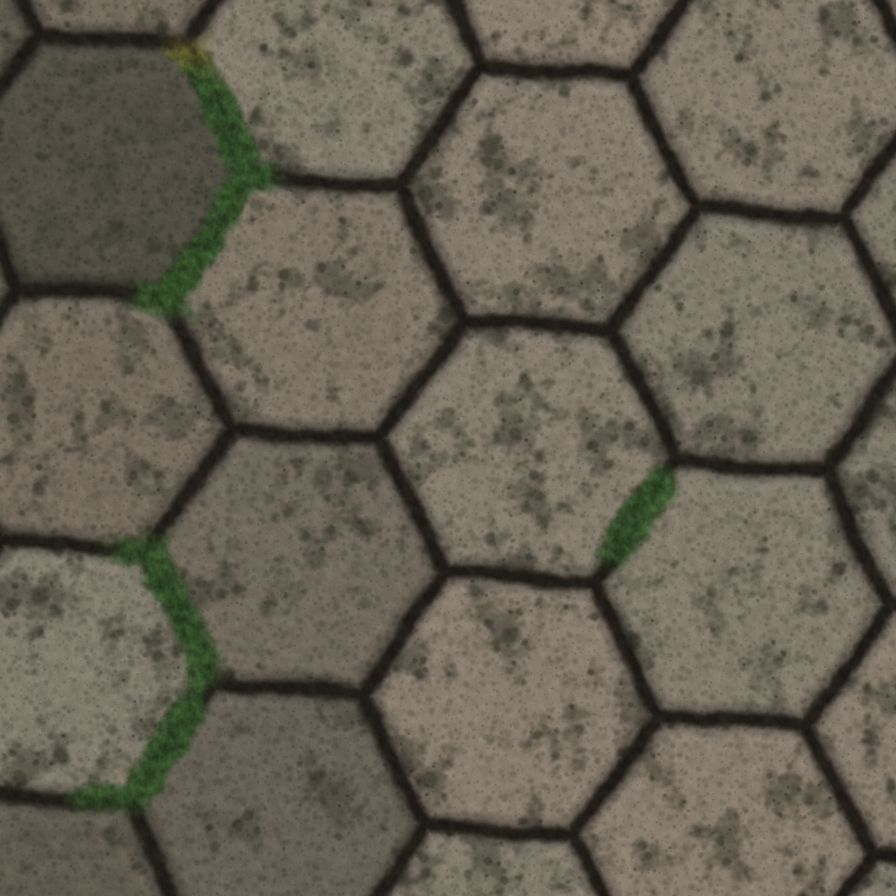
Write a three.js fragment shader that draws this texture.

```glsl
varying vec2 vUv;

const vec2 ORIGIN = vec2(0.590, 0.497);      // centre of tile (0, 0)
const vec2 STEP_RIGHT = vec2(0.238, -0.159); // to the lower right neighbour
const vec2 STEP_DOWN = vec2(-0.021, -0.2826);
const float JOINT = 0.026;                   // half widths, in tile heights
const float MOSS_JOINT = 0.072;
const float SOFTNESS = 0.016;
const float WOBBLE = 0.0022;
const float STAIN_SCALE = 32.0;

const vec3 PALE_STONE = vec3(0.555, 0.507, 0.445);
const vec3 GREY_STONE = vec3(0.505, 0.485, 0.425);
const vec3 AGED_STONE = vec3(0.255, 0.245, 0.205);
const vec3 SOOT = vec3(0.225, 0.22, 0.175);
const vec3 GROUT = vec3(0.125, 0.112, 0.092);
const vec3 MOSS = vec3(0.19, 0.30, 0.15);
const vec3 LICHEN = vec3(0.46, 0.40, 0.17);
const mat2 TURN = mat2(0.8, 0.6, -0.6, 0.8);

float hash(vec2 p) {
  return fract(sin(dot(p, vec2(127.1, 311.7))) * 43758.5);
}

// Layered, folded sines, roughly -1 to 1
float patches(vec2 p) {
  float sum = 0.0;
  float gain = 0.5;
  for (int i = 0; i < 5; i++) {
    p = TURN * p + 1.7;
    sum += gain * sin(p.x + 1.3 * sin(1.2 * p.y)) * cos(p.y + sin(0.8 * p.x));
    p *= 1.75;
    gain *= 0.65;
  }
  return sum;
}

// Cellular dots of random size
float speckles(vec2 p) {
  vec2 base = floor(p);
  float cover = 0.0;
  for (int y = -1; y <= 1; y++) {
    for (int x = -1; x <= 1; x++) {
      vec2 cell = base + vec2(float(x), float(y));
      vec2 dot0 = cell + vec2(hash(cell), hash(cell + 37.0));
      float size = hash(cell + 71.0);
      float radius = 0.12 + 0.6 * size * size;
      cover = max(cover, 1.0 - smoothstep(0.25 * radius, radius, length(p - dot0)));
    }
  }
  return cover;
}

// Darkening per tile, strongest in the left columns
float tileAge(vec2 cell) {
  float column = max(-cell.x, 0.0);
  float wave = 0.5 + 0.5 * cos(0.87 * column * (cell.y - 2.0 * cell.x - 4.0));
  return wave * clamp(0.5 * column + 0.08, 0.0, 1.0);
}

// Moss grows in a broken band at the left and in one joint at the right
float mossCover(vec2 p) {
  float ragged = 0.018 * patches(p * 45.0);
  float band = 1.0 - smoothstep(0.05, 0.085, abs(p.x - 0.14 - 0.12 * p.y) + ragged);
  band *= smoothstep(-0.35, 0.05, cos(11.4 * (p.y - 0.8)));
  float clump = 1.0 - smoothstep(0.045, 0.075, length(p - vec2(0.705, 0.425)) + ragged);
  return max(band, clump);
}

void main() {
  vec2 p = vUv;
  vec2 bent = p + WOBBLE * vec2(sin(31.0 * p.y + 9.0 * p.x), sin(37.0 * p.x - 8.0 * p.y));
  bent += 0.0025 * vec2(patches(p * 70.0), patches(p.yx * 70.0 + 5.0));

  // Skewed lattice coordinates and the nearest tile centre
  vec2 r = bent - ORIGIN;
  float area = STEP_RIGHT.x * STEP_DOWN.y - STEP_RIGHT.y * STEP_DOWN.x;
  vec2 grid = vec2(r.x * STEP_DOWN.y - r.y * STEP_DOWN.x,
                   STEP_RIGHT.x * r.y - STEP_RIGHT.y * r.x) / area;
  vec2 cell = vec2(0.0);
  float nearest = 10.0;
  for (int i = 0; i < 4; i++) {
    vec2 corner = floor(grid) + vec2(mod(float(i), 2.0), floor(float(i) / 2.0));
    vec2 away = grid - corner;
    float d2 = dot(away, away) + away.x * away.y;
    if (d2 < nearest) {
      nearest = d2;
      cell = corner;
    }
  }

  // Distance to the hexagon edge, with slightly rounded corners
  vec2 d = grid - cell;
  vec3 axes = abs(vec3(d.x + 0.5 * d.y, d.y + 0.5 * d.x, 0.5 * (d.x - d.y)));
  float edge = 0.5 - max(axes.x, max(axes.y, axes.z));
  edge = min(edge, 0.575 - sqrt(nearest));

  // Stone tone, stains and pits
  float seed = hash(cell + 13.0);
  float age = tileAge(cell);
  float blotch = patches(p * STAIN_SCALE + 9.0 * seed);
  float stain = smoothstep(0.0, 0.65, blotch);
  float pits = speckles(p * 48.0 + 5.0 * seed) * smoothstep(-0.25, 0.3, blotch);
  float grain = patches(p * 170.0);
  vec3 color = mix(PALE_STONE, GREY_STONE, seed);
  color = mix(color, AGED_STONE, age * (0.72 - 0.2 * blotch));
  color = mix(color, SOOT, clamp(0.5 * stain + 0.42 * pits, 0.0, 0.8));
  color *= 1.0 + 0.09 * grain - 0.12 * speckles(p * 110.0);

  // Worn rim: pale on the upper side, dark towards the joint
  float rim = smoothstep(0.03, 0.05, edge) * (1.0 - smoothstep(0.05, 0.1, edge));
  color += 0.045 * rim * smoothstep(0.1, -0.3, d.y + 0.5 * d.x);
  color *= mix(0.72, 1.0, smoothstep(JOINT, 0.085, edge));

  // Joints, then moss over them
  float joint = 1.0 - smoothstep(JOINT - SOFTNESS, JOINT + SOFTNESS, edge);
  color = mix(color, GROUT * (1.0 + 0.25 * grain), joint);
  float spread = MOSS_JOINT + 0.025 * patches(p * 60.0 + 3.0);
  float moss = mossCover(p) * (1.0 - smoothstep(spread - 0.03, spread + 0.015, edge));
  vec3 growth = mix(MOSS, LICHEN, smoothstep(0.9, 0.97, p.y));
  color = mix(color, growth * (1.0 + 0.35 * grain), 0.88 * moss);

  gl_FragColor = vec4(color, 1.0);
}
```
